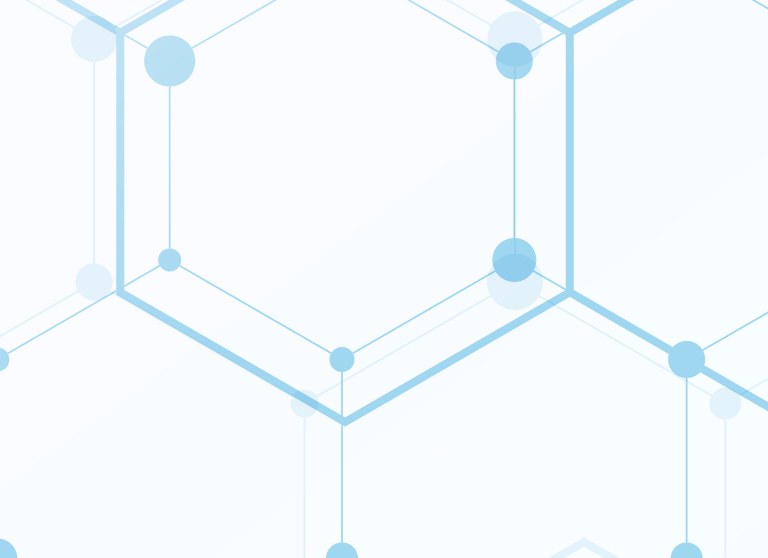
Reproduce this background procedurally as a WebGL 2 fragment shader.

```glsl
#version 300 es
precision highp float;

uniform vec2 u_resolution;
out vec4 fragColor;

// Lengths are fractions of the canvas height
const float SQRT3 = 1.7320508;
const vec2 FINE_CENTER = vec2(0.6129, 0.7124);
const float FINE_SIDE = 0.3566;
const float FINE_HALF_WIDTH = 0.0016;
const vec2 PALE_CENTER = vec2(0.5457, 0.7124);
const float PALE_SIDE = 0.4355;
const float PALE_HALF_WIDTH = 0.0018;
const vec2 BOLD_CENTER = vec2(0.6183, 0.7088);
const float BOLD_SIDE = 0.4651;
const float BOLD_HALF_WIDTH = 0.0072;
const vec2 LOW_CENTER = vec2(1.0466, -0.2713);
const float LOW_SIDE = 0.3;

const vec3 PAPER_TOP = vec3(0.985, 0.987, 1.0);
const vec3 PAPER_LOW = vec3(0.970, 0.992, 1.0);
const vec3 INK_LIGHT = vec3(0.76, 0.90, 0.955);
const vec3 INK_DEEP = vec3(0.64, 0.85, 0.942);
const vec3 PALE_TINT = vec3(0.91, 0.96, 0.985);

// Node radii, two per column of lattice corners
const int COLUMNS = 5;
const float FINE_NODES[10] = float[10](
  0.0215, 0.0358, 0.0457, 0.0206, 0.0224, 0.0287, 0.0332, 0.0394, 0.0332, 0.0287);
const float PALE_NODES[10] = float[10](
  0.0, 0.0, 0.0412, 0.0332, 0.0251, 0.0, 0.0493, 0.0502, 0.0287, 0.0);

// Signed distance to a hexagon with a corner at the top
float hexagon(vec2 p, float side) {
  p = abs(p);
  return max(p.x, 0.5 * p.x + 0.5 * SQRT3 * p.y) - 0.5 * SQRT3 * side;
}

float hexOutline(vec2 p, float side, float halfWidth) {
  return abs(hexagon(p, side)) - halfWidth;
}

// Endless honeycomb with one cell centred on the origin
float honeycomb(vec2 p, float side, float halfWidth) {
  vec2 period = vec2(SQRT3, 3.0) * side;
  vec2 a = mod(p + 0.5 * period, period) - 0.5 * period;
  vec2 b = mod(p, period) - 0.5 * period;
  vec2 cell = dot(a, a) < dot(b, b) ? a : b;
  return hexOutline(cell, side, halfWidth);
}

// Discs on the corners of a honeycomb
float nodes(vec2 p, float side, float radii[10]) {
  float d = 1e3;
  for (int col = 0; col < COLUMNS; col++) {
    float x = float(col - COLUMNS / 2) * 0.5 * SQRT3 * side;
    float top = (col % 2 == 1 ? 0.5 : -1.0) * side;
    for (int row = 0; row < 2; row++) {
      vec2 corner = vec2(x, top - float(row) * side);
      d = min(d, length(p - corner) - radii[2 * col + row]);
    }
  }
  return d;
}

// Two staggered rows of thick hexagons
float boldCells(vec2 p) {
  float d = 1e3;
  for (int i = 0; i < 2; i++) {
    for (int row = 0; row < 2; row++) {
      float shift = float(i) - 0.5 * float(row);
      vec2 offset = vec2(SQRT3 * shift, 1.5 * float(row)) * BOLD_SIDE;
      d = min(d, hexOutline(p - offset, BOLD_SIDE, BOLD_HALF_WIDTH));
    }
  }
  return d;
}

float coverage(float d) {
  return clamp(0.5 - d * u_resolution.y, 0.0, 1.0);
}

void main() {
  vec2 p = gl_FragCoord.xy / u_resolution.y;
  vec2 uv = gl_FragCoord.xy / u_resolution;
  float diagonal = uv.x + 1.0 - uv.y;

  // Paper
  vec3 color = mix(PAPER_TOP, PAPER_LOW, clamp(0.5 * diagonal, 0.0, 1.0));

  // Pale layer behind
  vec2 q = p - PALE_CENTER;
  float pale = min(honeycomb(q, PALE_SIDE, PALE_HALF_WIDTH), nodes(q, PALE_SIDE, PALE_NODES));
  pale = min(pale, hexOutline(p - LOW_CENTER, LOW_SIDE, BOLD_HALF_WIDTH));
  color *= mix(vec3(1.0), PALE_TINT, coverage(pale));

  // Blue layer in front, deeper toward the lower right
  q = p - FINE_CENTER;
  float blue = min(honeycomb(q, FINE_SIDE, FINE_HALF_WIDTH), nodes(q, FINE_SIDE, FINE_NODES));
  blue = min(blue, boldCells(p - BOLD_CENTER));
  vec3 ink = mix(INK_LIGHT, INK_DEEP, clamp((diagonal - 0.2) / 0.7, 0.0, 1.0));
  color *= mix(vec3(1.0), ink, coverage(blue));

  fragColor = vec4(color, 1.0);
}
```
